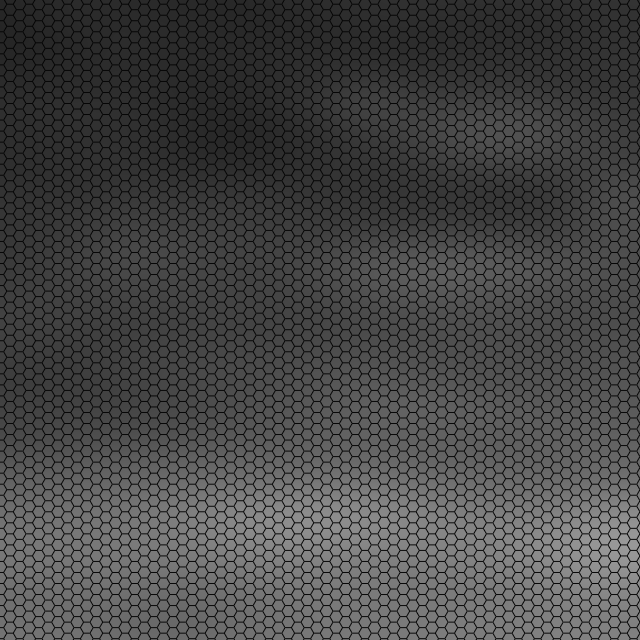
A three.js fragment shader for this pattern:

```glsl
// Fine hexagonal mesh of black lines over a clouded grey metal gradient.
varying vec2 vUv;

const vec2 REPEATS = vec2(33.36, 58.0);        // column pairs across, rows up
const vec2 CELL = vec2(1.7320508, 1.0);        // repeat size in row units
const vec2 MESH_OFFSET = vec2(0.04, 0.62);     // row units
const float LINE_WIDTH = 0.088;                // row units
const vec3 LINE_COLOR = vec3(0.015);
const float TOP_GREY = 0.15;
const float BOTTOM_RISE = 0.30;
const float RIGHT_RISE = 0.05;
const float FALLOFF = 1.5;
const vec2 CLOUD_SCALE = vec2(4.0, 9.0);
const float CLOUD_AMOUNT = 0.025;

vec2 hashGradient(vec2 cell) {
  float angle = 6.2831853 * fract(sin(dot(cell, vec2(127.1, 311.7))) * 43758.5);
  return vec2(cos(angle), sin(angle));
}

float gradientNoise(vec2 p) {
  vec2 i = floor(p);
  vec2 f = p - i;
  vec2 w = f * f * f * (f * (f * 6.0 - 15.0) + 10.0);
  vec2 e = vec2(1.0, 0.0);
  float low = mix(dot(hashGradient(i), f),
                  dot(hashGradient(i + e.xy), f - e.xy), w.x);
  float high = mix(dot(hashGradient(i + e.yx), f - e.yx),
                   dot(hashGradient(i + e.xx), f - e.xx), w.x);
  return mix(low, high, w.y);
}

// Soft elliptical patch, 1 at its centre.
float patchGlow(vec2 uv, vec2 center, vec2 radius) {
  vec2 d = (uv - center) / radius;
  return exp(-dot(d, d));
}

// Distance to the nearest edge of a flat-topped hexagon grid.
float hexEdgeDistance(vec2 p) {
  vec2 a = mod(p, CELL) - 0.5 * CELL;
  vec2 b = mod(p - 0.5 * CELL, CELL) - 0.5 * CELL;
  vec2 q = abs(dot(a, a) < dot(b, b) ? a : b);
  return 0.5 - max(q.y, dot(q, vec2(0.8660254, 0.5)));
}

// Share of a pixel covered by a line centred at distance d.
float lineCoverage(float d, float pixel) {
  float h = 0.5 * LINE_WIDTH;
  float overlap = min(d + 0.5 * pixel, h) - max(d - 0.5 * pixel, -h);
  return clamp(overlap / pixel, 0.0, 1.0);
}

float metalGrey(vec2 uv) {
  float grey = TOP_GREY + BOTTOM_RISE * pow(max(1.0 - uv.y, 0.0), FALLOFF)
             + RIGHT_RISE * uv.x;

  // Reflections
  grey += 0.08 * exp(-pow((uv.y - 0.17) / 0.10, 2.0));
  grey += 0.09 * patchGlow(uv, vec2(0.45, 0.195), vec2(0.20, 0.07));
  grey += 0.09 * patchGlow(uv, vec2(0.98, 0.15), vec2(0.15, 0.07));
  grey += 0.10 * patchGlow(uv, vec2(0.72, 0.58), vec2(0.22, 0.055));
  grey += 0.10 * patchGlow(uv, vec2(0.78, 0.79), vec2(0.14, 0.06));
  grey += 0.05 * patchGlow(uv, vec2(0.58, 0.84), vec2(0.09, 0.05));
  grey += 0.06 * patchGlow(uv, vec2(0.98, 0.68), vec2(0.10, 0.07));
  grey += 0.05 * patchGlow(uv, vec2(0.20, 0.61), vec2(0.13, 0.08));
  grey += 0.05 * patchGlow(uv, vec2(0.61, 0.36), vec2(0.16, 0.06));

  // Shadows
  grey -= 0.05 * patchGlow(uv, vec2(0.08, 0.37), vec2(0.24, 0.10));
  grey -= 0.04 * patchGlow(uv, vec2(0.38, 0.79), vec2(0.12, 0.08));
  grey -= 0.03 * patchGlow(uv, vec2(0.75, 0.68), vec2(0.20, 0.05));
  grey -= 0.06 * patchGlow(uv, vec2(0.28, 0.03), vec2(0.16, 0.07));

  return grey + CLOUD_AMOUNT * gradientNoise(uv * CLOUD_SCALE);
}

void main() {
  vec2 p = vUv * REPEATS * CELL - MESH_OFFSET;
  float pixel = max(fwidth(p.y), 0.0001);
  float line = lineCoverage(hexEdgeDistance(p), pixel);
  gl_FragColor = vec4(mix(vec3(metalGrey(vUv)), LINE_COLOR, line), 1.0);
}
```
